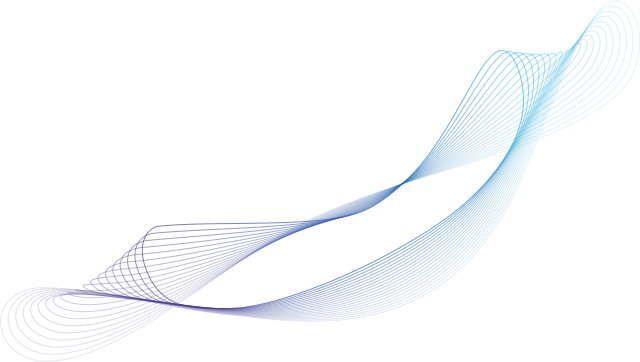
Write a Shadertoy shader that draws this background.

```glsl
// A twisted ribbon of fine blended loops, violet to cyan, sweeping up across white.

// Distance from p to the line segment a-b.
float segmentDistance(vec2 p, vec2 a, vec2 b) {
    vec2 ab = b - a;
    float h = clamp(dot(p - a, ab) / max(dot(ab, ab), 1e-6), 0.0, 1.0);
    return length(p - a - h * ab);
}

// Point at s on a cubic Bezier arc.
vec2 bezier(vec2 a, vec2 b, vec2 c, vec2 d, float s) {
    float r = 1.0 - s;
    return r * r * r * a + 3.0 * r * s * (r * b + s * c) + s * s * s * d;
}

// Nearest distance to one arc; each knot holds its inner (xy) and outer (zw) place.
float arc(float nearest, vec2 p, float blend, vec4 k0, vec4 k1, vec4 k2, vec4 k3) {
    vec2 a = mix(k0.xy, k0.zw, blend), b = mix(k1.xy, k1.zw, blend);
    vec2 c = mix(k2.xy, k2.zw, blend), d = mix(k3.xy, k3.zw, blend);

    // Skip arcs whose bounding box is too far away.
    vec2 low = min(min(a, b), min(c, d)), high = max(max(a, b), max(c, d));
    if (length(max(max(low - p, p - high), 0.0)) > nearest) return nearest;

    vec2 previous = a;
    for (int i = 1; i <= 24; i++) {
        vec2 next = bezier(a, b, c, d, float(i) / 24.0);
        nearest = min(nearest, segmentDistance(p, previous, next));
        previous = next;
    }
    return nearest;
}

// Distance to one closed loop: blend 0 is the innermost, 1 the outermost.
float loopDistance(vec2 p, float blend) {
    vec4 waist     = vec4(52.7, 22.5, 43.0, 19.4);
    vec4 leftCrest = vec4(24.7, 21.2, 7.2, 0.1);
    vec4 leftTip   = vec4(22.4, 15.9, 0.1, 6.3);
    vec4 leftFold  = vec4(29.3, 8.7, 6.5, 11.6);
    vec4 belly     = vec4(37.8, 8.5, 37.8, 7.2);
    vec4 rise      = vec4(71.5, 23.8, 79.4, 24.3);
    vec4 rightTip  = vec4(81.8, 40.9, 96.1, 56.4);
    vec4 rightPeak = vec4(78.4, 48.7, 98.6, 44.5);
    vec4 neck      = vec4(62.9, 27.9, 63.0, 27.9);

    float d = 1.5;
    // Left wing
    d = arc(d, p, blend, waist, vec4(44.9, 21.2, 34.1, 14.2), vec4(31.9, 22.0, 18.2, 0.1), leftCrest);
    d = arc(d, p, blend, leftCrest, vec4(22.9, 20.8, 3.1, 0.1), vec4(21.8, 18.8, 0.1, 3.0), leftTip);
    d = arc(d, p, blend, leftTip, vec4(23.3, 12.2, 0.1, 9.6), vec4(25.5, 9.4, 3.3, 11.6), leftFold);
    // Lower strand
    d = arc(d, p, blend, leftFold, vec4(31.6, 8.3, 16.9, 11.6), vec4(34.5, 8.2, 26.0, 8.1), belly);
    d = arc(d, p, blend, belly, vec4(46.9, 9.6, 53.4, 5.1), vec4(62.5, 16.7, 69.0, 5.7), rise);
    // Right wing
    d = arc(d, p, blend, rise, vec4(76.9, 28.3, 84.6, 34.4), vec4(81.8, 34.4, 91.1, 56.4), rightTip);
    d = arc(d, p, blend, rightTip, vec4(81.8, 44.5, 99.7, 56.4), vec4(80.3, 48.7, 101.3, 49.7), rightPeak);
    d = arc(d, p, blend, rightPeak, vec4(74.9, 48.7, 94.4, 37.0), vec4(70.7, 34.6, 76.8, 32.2), neck);
    // Upper strand between the wings
    return arc(d, p, blend, neck, vec4(58.6, 23.8, 56.0, 25.5), vec4(55.7, 23.0, 49.5, 23.2), waist);
}

// Ink colour, running from left to right and slightly upward.
vec3 inkColor(vec2 p) {
    float along = p.x + 0.35 * (p.y - 30.0);
    vec3 ink = mix(vec3(0.29, 0.24, 0.55), vec3(0.18, 0.35, 0.65), smoothstep(22.0, 48.0, along));
    ink = mix(ink, vec3(0.14, 0.48, 0.74), smoothstep(52.0, 70.0, along));
    return mix(ink, vec3(0.20, 0.69, 0.85), smoothstep(70.0, 87.0, along));
}

void mainImage(out vec4 fragColor, in vec2 fragCoord) {
    // The canvas is 100 units wide.
    float pixel = 100.0 / iResolution.x;
    vec2 p = fragCoord * pixel;

    // Stack the translucent lines; outer loops are fainter.
    float lineWidth = 0.105, clearness = 1.0;
    float drawnWidth = max(lineWidth, pixel);
    for (int i = 0; i < 20; i++) {
        float blend = float(i) / 19.0;
        float d = loopDistance(p, blend);
        float coverage = clamp(0.5 + (0.5 * drawnWidth - d) / pixel, 0.0, 1.0);
        clearness *= 1.0 - coverage * lineWidth / drawnWidth * mix(1.0, 0.2, sqrt(blend));
    }
    fragColor = vec4(mix(inkColor(p), vec3(1.0), clearness), 1.0);
}
```
